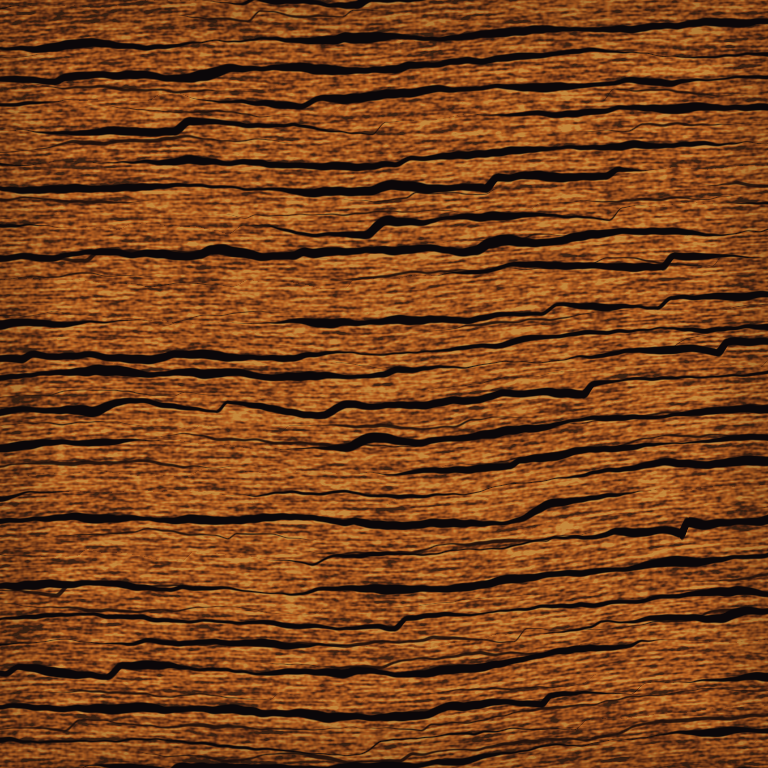
Write a WebGL 2 fragment shader that draws this texture.

```glsl
#version 300 es
precision highp float;

uniform vec2 u_resolution;
out vec4 fragColor;

float hash(vec2 p) {
  vec3 q = fract(p.xyx * vec3(0.1031, 0.1030, 0.0973));
  q += dot(q, q.yzx + 33.33);
  return fract((q.x + q.y) * q.z);
}

vec2 gradient(vec2 cell) {
  float angle = 6.2832 * hash(cell);
  return vec2(cos(angle), sin(angle));
}

float noise(vec2 p) {
  vec2 i = floor(p), f = p - i;
  vec2 u = f * f * f * (f * (f * 6.0 - 15.0) + 10.0);
  vec2 e = vec2(0.0, 1.0);
  float low = mix(dot(gradient(i), f), dot(gradient(i + e.yx), f - e.yx), u.x);
  float high = mix(dot(gradient(i + e), f - e), dot(gradient(i + 1.0), f - 1.0), u.x);
  return mix(low, high, u.y);
}

// Height of a crack along x: slow sag broken by sudden upward jogs
float crackPath(float x, float id) {
  float u = x * 5.0 + hash(vec2(id, 3.0)) * 9.0 + 1.2 * noise(vec2(x * 3.0, id * 3.73));
  float f = fract(u);
  float size = hash(vec2(floor(u), id));
  float jog = (smoothstep(0.87, 1.0, f) - f) * mix(0.001, 0.018, size * size);
  return jog + 0.009 * noise(vec2(x * 6.0, id * 5.37))
             + 0.006 * noise(vec2(x * 19.0, id * 2.61))
             + 0.0022 * noise(vec2(x * 55.0, id * 7.19));
}

// x: signed depth inside the nearest crack, y: offset above its centre
vec2 cracks(vec2 p, float rows, float seed, float width, float rarity) {
  vec2 nearest = vec2(-1.0, 0.0);
  float row = floor(p.y * rows);
  for (float k = -1.0; k <= 1.0; k++) {
    float id = row + k + seed;
    float centre = (row + k + 0.5 + 0.55 * (hash(vec2(id, 8.0)) - 0.5)) / rows;
    float y = crackPath(p.x, id);
    float slope = (crackPath(p.x + 0.002, id) - y) / 0.002;
    float offset = p.y - centre - y - 0.006;
    float presence = smoothstep(rarity, rarity + 0.45, noise(vec2(p.x * 2.6, id * 4.19)));
    float swell = 1.0 + 0.9 * noise(vec2(p.x * 13.0, id * 6.47));
    float depth = width * presence * swell - 0.0008 - abs(offset) / sqrt(1.0 + slope * slope);
    if (depth > nearest.x) nearest = vec2(depth, offset);
  }
  return nearest;
}

// Wood tones from dark furrow to golden ridge
vec3 woodColor(float t) {
  vec3 c = mix(vec3(0.23, 0.13, 0.07), vec3(0.41, 0.19, 0.08), clamp(t * 4.0, 0.0, 1.0));
  c = mix(c, vec3(0.57, 0.295, 0.11), clamp(t * 4.0 - 1.0, 0.0, 1.0));
  c = mix(c, vec3(0.71, 0.37, 0.125), clamp(t * 4.0 - 2.0, 0.0, 1.0));
  return mix(c, vec3(0.77, 0.53, 0.23), clamp(t * 3.0 - 2.25, 0.0, 1.0));
}

void main() {
  vec2 p = gl_FragCoord.xy / u_resolution.y;
  vec2 screen = gl_FragCoord.xy / u_resolution;
  float pixel = 1.0 / u_resolution.y;

  // Fibres climb towards the right, more so near the bottom
  float climb = 0.01 * p.x + 0.055 * p.x * p.x * (1.0 - 0.6 * p.y);
  vec2 q = vec2(p.x, p.y - climb - 0.025 * noise(p * vec2(2.2, 2.0) + 4.3));

  vec2 wide = cracks(q, 25.0, 40.0, 0.0056, -0.32);
  vec2 hair = cracks(q + vec2(0.0, 0.017), 27.0, 140.0, 0.0026, -0.1);

  // Long thin fibres, short threads and speckle, with a faint slow drift
  float grain = 0.42 * noise(q * vec2(5.0, 155.0))
              + 0.66 * noise(q * vec2(17.0, 215.0) + 17.0)
              + 0.66 * noise(q * vec2(70.0, 255.0) + 41.0)
              + 0.38 * noise(q * vec2(180.0, 265.0) + 97.0)
              + 0.10 * noise(q * vec2(3.0, 16.0) + 73.0);
  float scratch = smoothstep(0.28, 0.48, noise(q * vec2(13.0, 125.0) + 59.0));
  float glow = 0.09 - 0.45 * dot(screen - vec2(0.56, 0.5), screen - vec2(0.56, 0.5));
  float tone = 0.57 + 1.15 * grain - 0.32 * scratch + glow;

  // Lit lip under each crack, dull rim above
  float rim = smoothstep(-0.005, 0.0, wide.x);
  tone += rim * (wide.y < 0.0 ? 0.14 : -0.12);
  vec3 color = woodColor(tone);

  // Edge falloff, then the dark openings
  vec2 border = min(screen, 1.0 - screen);
  color *= mix(0.88, 1.0, smoothstep(0.0, 0.1, min(border.x, border.y)));
  color = mix(color, vec3(0.10, 0.05, 0.04), 0.9 * smoothstep(-pixel, pixel, hair.x));
  color = mix(color, vec3(0.045, 0.028, 0.035), smoothstep(-pixel, pixel, wide.x));
  fragColor = vec4(color, 1.0);
}
```
